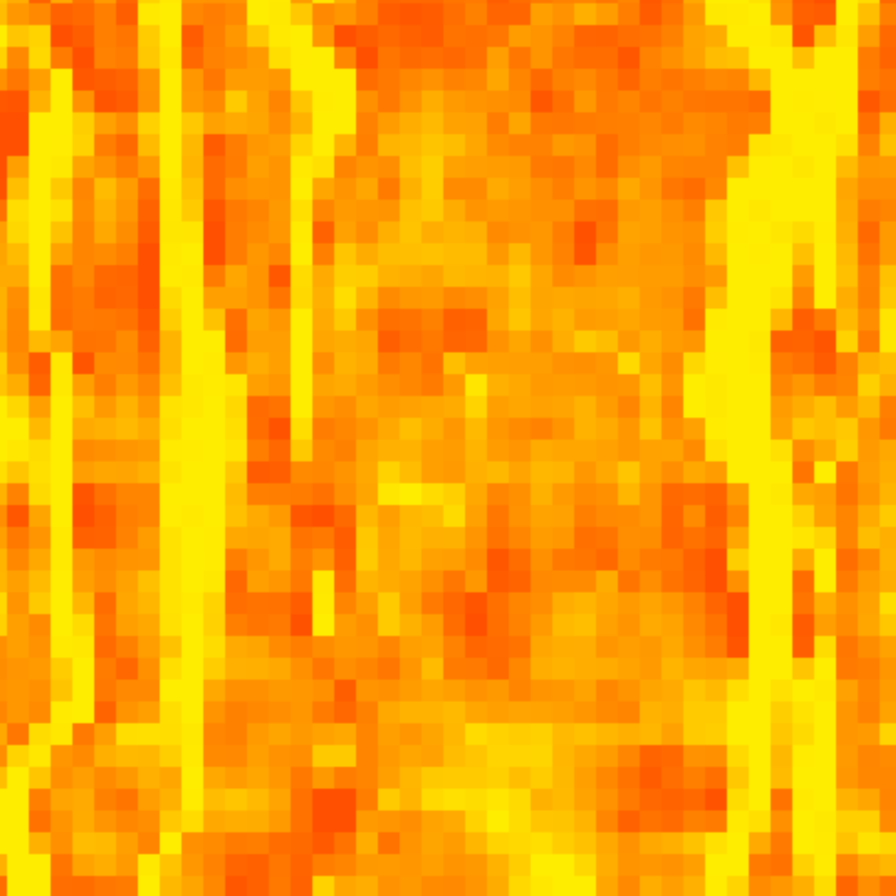
This texture is drawn by a WebGL 2 fragment shader. Its source:

```glsl
#version 300 es
precision highp float;
// Coarse mosaic of a heat field: fine orange mottle with curved bright ridges,
// crossed by wandering, broken upright yellow veins with darker rims.
// The field is sampled once per tile and mapped to a red-orange-yellow ramp.

uniform vec2 u_resolution;
out vec4 fragColor;

const float TILES = 41.07;
const vec2 GRID_SHIFT = vec2(0.32, 0.92);

float hash(vec2 p) {
  vec3 q = fract(p.xyx * vec3(0.1031, 0.1030, 0.0973));
  q += dot(q, q.yzx + 33.33);
  return fract((q.x + q.y) * q.z);
}

float noise(vec2 p) {
  vec2 i = floor(p), f = fract(p);
  f = f * f * (3.0 - 2.0 * f);
  return mix(mix(hash(i), hash(i + vec2(1, 0)), f.x),
             mix(hash(i + vec2(0, 1)), hash(i + vec2(1, 1)), f.x), f.y);
}

// Mottled ground with thin curved ridges
float ground(vec2 p) {
  float mottle = 0.54 * noise(p * vec2(11.0, 9.5) + 31.0)
               + 0.46 * noise(p * vec2(23.0, 19.0) + 67.0);
  float bend = abs(2.0 * noise(p * vec2(6.5, 7.5) + 12.0) - 1.0);
  float ridge = 1.0 - smoothstep(0.0, 0.17, bend);
  return 0.572 + 0.76 * (mottle - 0.5) + 0.2 * ridge;
}

// Upright veins: two broad ones, each with thin broken companions
float addVeins(float heat, vec2 p) {
  float glow = 0.0, rim = 0.0;
  for (int i = 0; i < 5; i++) {
    float side = float(i % 2), rank = float(i / 2), seed = float(i) * 7.0 + 3.0;
    float root = mix(0.21, 0.83, side) + (rank == 2.0 ? -0.16 : 0.1 * rank);
    float wander = 0.09 * (noise(vec2(p.y * 3.5, seed)) - 0.5)
                 + 0.06 * (noise(vec2(p.y * 9.0, seed + 40.0)) - 0.5);
    float swell = 0.6 * noise(vec2(p.y * 4.5 + 5.0, seed + 80.0))
                + 0.4 * noise(vec2(p.y * 13.0, seed + 120.0));
    float halfWidth = rank == 0.0 ? mix(0.0, 0.05, swell) : mix(-0.026, 0.04, swell);
    float d = abs(p.x - root - wander);
    glow = max(glow, 1.0 - smoothstep(halfWidth - 0.004, halfWidth + 0.017, d));
    float rimOffset = (d - halfWidth - 0.027) / 0.011;
    rim = max(rim, exp(-rimOffset * rimOffset) * noise(p * vec2(20.0, 17.0) + seed));
  }
  return mix(heat - 0.19 * rim, 0.95, glow);
}

vec3 tileColor(vec2 tile) {
  vec2 p = (tile + 0.5 + GRID_SHIFT) / TILES;
  float heat = addVeins(ground(p), p) + 0.1 * (hash(tile + 150.0) - 0.5);
  return vec3(1.0, clamp(heat, 0.31, 0.93), 0.0);
}

void main() {
  vec2 p = gl_FragCoord.xy / u_resolution;
  vec2 q = p * TILES - GRID_SHIFT - 0.5;
  vec2 tile = floor(q);

  // Narrow blend across the tile borders
  vec2 t = smoothstep(0.43, 0.57, fract(q));
  vec3 low = mix(tileColor(tile), tileColor(tile + vec2(1, 0)), t.x);
  vec3 high = mix(tileColor(tile + vec2(0, 1)), tileColor(tile + vec2(1, 1)), t.x);
  fragColor = vec4(mix(low, high, t.y), 1.0);
}
```
